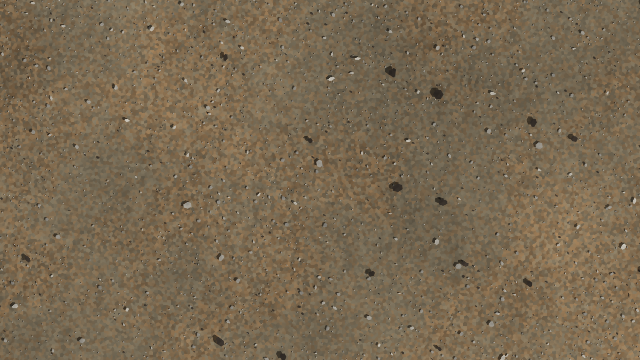
Give the GLSL for this texture, as a Shadertoy shader.

```glsl
// Damp brown sand strewn with pale shell chips and a few dark pebbles.
// Soft Voronoi cells give the grains, value noise gives the broad mottling and
// relief, and jittered grids of small polygons give the chips with shadows.

const vec3 SAND = vec3(0.480, 0.422, 0.340);
const vec3 OCHRE_TINT = vec3(1.08, 0.98, 0.86);
const vec3 OLIVE_TINT = vec3(0.97, 1.01, 1.02);
const vec3 SHELL = vec3(0.65, 0.635, 0.60);
const vec3 PEBBLE = vec3(0.20, 0.175, 0.155);
const vec2 LIGHT_DIR = vec2(0.83, -0.55);
const float GRAIN_FREQ = 125.0;     // grains per canvas height
const float GRAIN_CONTRAST = 0.30;
const float MOTTLE_CONTRAST = 0.36;
const float RELIEF_CONTRAST = 0.16;
const float SHADOW_DEPTH = 0.50;
const float CHIP_SOFTNESS = 0.0016;

vec2 hash2(vec2 p) {
    vec3 q = fract(vec3(p.xyx) * vec3(0.1031, 0.1030, 0.0973));
    q += dot(q, q.yzx + 33.33);
    return fract((q.xx + q.yz) * q.zy);
}

float noise(vec2 p) {
    vec2 i = floor(p), f = fract(p);
    f = f * f * (3.0 - 2.0 * f);
    float low = mix(hash2(i).x, hash2(i + vec2(1, 0)).x, f.x);
    float high = mix(hash2(i + vec2(0, 1)).x, hash2(i + vec2(1, 1)).x, f.x);
    return mix(low, high, f.y);
}

float fbm(vec2 p) {
    float sum = 0.0, amp = 0.5;
    for (int i = 0; i < 4; i++) {
        sum += amp * noise(p);
        p = mat2(1.6, 1.2, -1.2, 1.6) * p + 17.3;
        amp *= 0.5;
    }
    return sum / 0.9375;
}

mat2 rotation(float a) {
    return mat2(cos(a), sin(a), -sin(a), cos(a));
}

// Softly blended Voronoi cells: x = brightness, y = tint of the grain
vec2 grains(vec2 p) {
    vec2 cell = floor(p), total = vec2(0.0);
    float weights = 0.0;
    for (int y = -1; y <= 1; y++)
    for (int x = -1; x <= 1; x++) {
        vec2 id = cell + vec2(x, y);
        vec2 d = id + hash2(id) - p;
        float w = exp(-9.0 * dot(d, d));
        total += w * hash2(id + 71.0);
        weights += w;
    }
    return total / weights;
}

// Irregular polygons on a jittered grid: x = coverage, y = random shade
vec2 chips(vec2 p, float freq, float chance, float radius, float seed) {
    vec2 g = rotation(seed) * p * freq + seed * 13.0 + 40.0;
    vec2 id = floor(g);
    vec2 pick = hash2(id + seed * 7.0);
    vec2 jitter = hash2(id + seed * 11.0 + 5.0);
    vec2 q = rotation(6.283 * pick.y) * (fract(g) - mix(vec2(0.3), vec2(0.7), jitter));
    q.y *= 1.0 + 0.8 * jitter.x;
    float r = radius * mix(0.5, 1.0, jitter.y * jitter.y);
    float dist = -1.0;
    for (int i = 0; i < 6; i++) {
        float a = 1.0472 * float(i);
        float side = r * mix(0.65, 1.0, hash2(id + float(i) * 3.7 + seed).x);
        dist = max(dist, dot(q, vec2(cos(a), sin(a))) - side);
    }
    float soft = max(CHIP_SOFTNESS, 0.5 / iResolution.y) * freq;
    float cover = 1.0 - smoothstep(-soft, soft, dist);
    return vec2(cover * step(pick.x, chance), jitter.x);
}

// Lay one size of chip over the sand, shadow first
vec3 strew(vec3 col, vec2 p, vec3 tone, float freq, float chance, float radius, float seed) {
    vec2 offset = LIGHT_DIR * radius * 0.7 / freq;
    float shadow = chips(p + offset, freq, chance, radius, seed).x;
    col *= 1.0 - SHADOW_DEPTH * shadow;
    vec2 chip = chips(p, freq, chance, radius, seed);
    float surface = 0.92 + 0.16 * noise(p * 150.0);
    return mix(col, tone * mix(0.82, 1.12, chip.y) * surface, chip.x * 0.92);
}

void mainImage(out vec4 fragColor, in vec2 fragCoord) {
    vec2 p = fragCoord / iResolution.y;

    // Broad mottling, shallow relief and patches of coarser ochre sand
    float mottle = fbm(p * 2.6 + 3.0) - 0.5;
    float coarse = smoothstep(0.35, 0.65, fbm(p * 4.0 + 31.0));
    float relief = fbm(p * 24.0) - fbm(p * 24.0 + LIGHT_DIR * 0.4);

    // Individual grains
    vec2 grain = grains(p * GRAIN_FREQ);
    float tone = 1.0 + MOTTLE_CONTRAST * mottle + RELIEF_CONTRAST * relief;
    tone += GRAIN_CONTRAST * mix(0.7, 1.1, coarse) * (grain.x - 0.5);
    float ochre = clamp(0.4 * coarse + 1.1 * (grain.y - 0.5) + 0.2, 0.0, 1.0);
    vec3 col = SAND * tone * mix(OLIVE_TINT, OCHRE_TINT, ochre);

    // Scattered flecks, chips and pebbles, from fine to large
    float density = smoothstep(0.25, 0.75, fbm(p * 3.0 + 57.0));
    col = strew(col, p, SHELL * 0.94, 75.0, 0.10 + 0.16 * density, 0.23, 0.4);
    col = strew(col, p, PEBBLE * 1.3, 45.0, 0.05, 0.18, 1.1);
    col = strew(col, p, SHELL, 30.0, 0.08 + 0.20 * density, 0.20, 1.9);
    col = strew(col, p, SHELL * 1.08, 11.0, 0.22, 0.13, 2.6);
    col = strew(col, p, PEBBLE, 7.0, 0.16, 0.12, 3.5);

    fragColor = vec4(clamp(col, 0.0, 1.0), 1.0);
}
```
